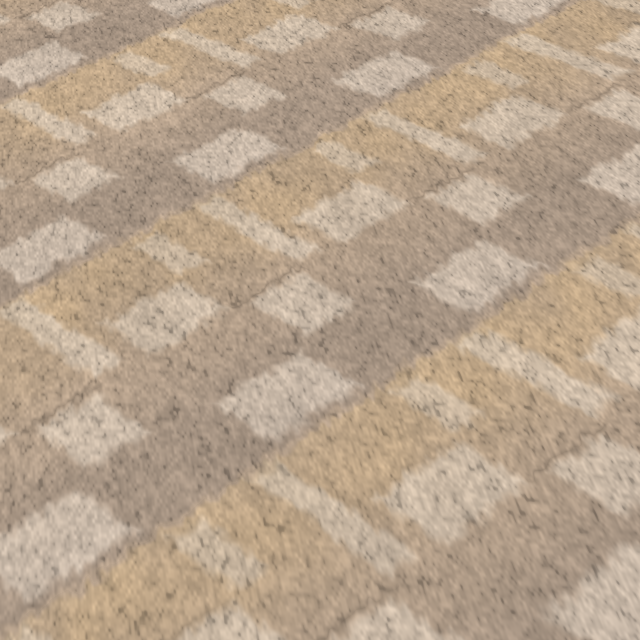
Write a Shadertoy shader that draws this pattern.

```glsl
float hash(vec2 p) {
    return fract(sin(dot(p, vec2(127.1, 311.7))) * 43758.5453);
}

float valueNoise(vec2 p) {
    vec2 cell = floor(p), f = fract(p);
    f = f * f * (3.0 - 2.0 * f);
    float low = mix(hash(cell), hash(cell + vec2(1, 0)), f.x);
    float high = mix(hash(cell + vec2(0, 1)), hash(cell + vec2(1, 1)), f.x);
    return mix(low, high, f.y);
}

// Maps a canvas point onto the receding floor, one unit per repeat
vec2 floorPoint(vec2 screen, vec2 origin, vec2 alongStep, vec2 acrossStep, vec2 tilt) {
    mat2 basis = mat2(alongStep - tilt.x * screen, acrossStep - tilt.y * screen);
    return inverse(basis) * (screen - origin);
}

// Soft-edged rectangle between two corners
float block(vec2 p, vec2 lowCorner, vec2 highCorner, float softness) {
    vec2 halfSize = 0.5 * (highCorner - lowCorner);
    vec2 d = abs(p - 0.5 * (lowCorner + highCorner)) - halfSize;
    float dist = length(max(d, 0.0)) + min(max(d.x, d.y), 0.0);
    return 1.0 - smoothstep(-softness, softness, dist);
}

// Pale bars and blocks woven into each repeat
float paleWeave(vec2 p, float softness) {
    float bars = max(block(p, vec2(-0.055, 0.02), vec2(0.07, 0.45), softness),
                     0.85 * block(p, vec2(-0.41, 0.04), vec2(-0.28, 0.25), softness));
    float blocks = max(block(p, vec2(-0.84, 0.28), vec2(-0.45, 0.48), softness),
                       block(p, vec2(-0.37, 0.505), vec2(-0.11, 0.71), softness));
    blocks = max(blocks, block(p, vec2(-0.87, 0.76), vec2(-0.46, 0.96), softness));
    return max(bars, blocks);
}

// Ground colour shifts from tan through taupe to grey across a band
vec3 groundColor(float v, float mottle) {
    vec3 taupe = vec3(0.685, 0.605, 0.525);
    vec3 tan_ = vec3(0.725, 0.63, 0.515);
    vec3 grey = vec3(0.635, 0.565, 0.5);
    float tanAmount = smoothstep(0.0, 0.025, v) * (1.0 - smoothstep(0.15, 0.55, v));
    float greyAmount = smoothstep(0.5, 0.8, v) * (1.0 - smoothstep(0.98, 1.0, v));
    vec3 color = mix(taupe, tan_, tanAmount * (0.65 + 0.6 * mottle));
    return mix(color, grey, greyAmount);
}

// Brightness of the cut pile, with dark gaps between tufts
float pileShade(vec2 p) {
    float tuft = valueNoise(p * 48.0);
    float fiber = valueNoise(p * 97.0 + 17.3);
    float clump = valueNoise(p * 21.0 + 5.1);
    float gap = smoothstep(0.32, 0.05, mix(tuft, fiber, 0.4));
    return 1.02 + 0.14 * (tuft - 0.5) + 0.16 * (fiber - 0.5)
         + 0.06 * (clump - 0.5) - 0.13 * gap;
}

void mainImage(out vec4 fragColor, in vec2 fragCoord) {
    vec2 screen = fragCoord / iResolution.y;
    screen.y = 1.0 - screen.y;
    vec2 uv = floorPoint(screen, vec2(0.3125), vec2(0.306, -0.1224),
                         vec2(0.3034, 0.1354), vec2(0.08, -0.14));

    // Upright tufts, rounded as seen from the viewpoint
    vec2 pile = vec2(uv.x + uv.y, (uv.x - uv.y) * 0.42);
    vec2 fray = vec2(valueNoise(pile * 38.0 + 3.7), valueNoise(pile * 38.0 + 61.2)) - 0.5;
    vec2 drift = vec2(valueNoise(pile * 9.0 + 8.4), valueNoise(pile * 9.0 + 29.6)) - 0.5;
    vec2 worn = uv + 0.035 * fray + 0.025 * drift;

    // Repeat cell
    vec2 shift = vec2(0.9, 0.0);
    vec2 repeatId = floor(worn + shift);
    vec2 p = fract(worn + shift) - shift;
    float mottle = valueNoise(pile * 7.0 + 41.0);

    vec3 color = groundColor(p.y, mottle);
    float pale = paleWeave(p, 0.022);
    vec3 cream = mix(vec3(0.785, 0.715, 0.63), vec3(0.775, 0.715, 0.655), p.y);
    color = mix(color, cream, pale * (0.88 + 0.12 * mottle));

    // Shadowed seams and the warm ridge at the band edge
    float seam = block(p, vec2(-0.43, 0.479), vec2(-0.07, 0.489), 0.014);
    float sideSeam = block(p, vec2(-0.84, 0.26), vec2(-0.45, 0.268), 0.014);
    float ridge = block(p, vec2(-0.9, 0.02), vec2(0.1, 0.03), 0.02);
    color *= 1.0 - 0.17 * seam - 0.07 * sideSeam;
    color = mix(color, vec3(0.76, 0.67, 0.55), 0.3 * ridge);

    // Pile grain and uneven wear
    color *= pileShade(pile);
    color *= 1.0 + 0.05 * (mottle - 0.5) + 0.02 * (hash(repeatId) - 0.5);
    fragColor = vec4(clamp(color, 0.0, 1.0), 1.0);
}
```
